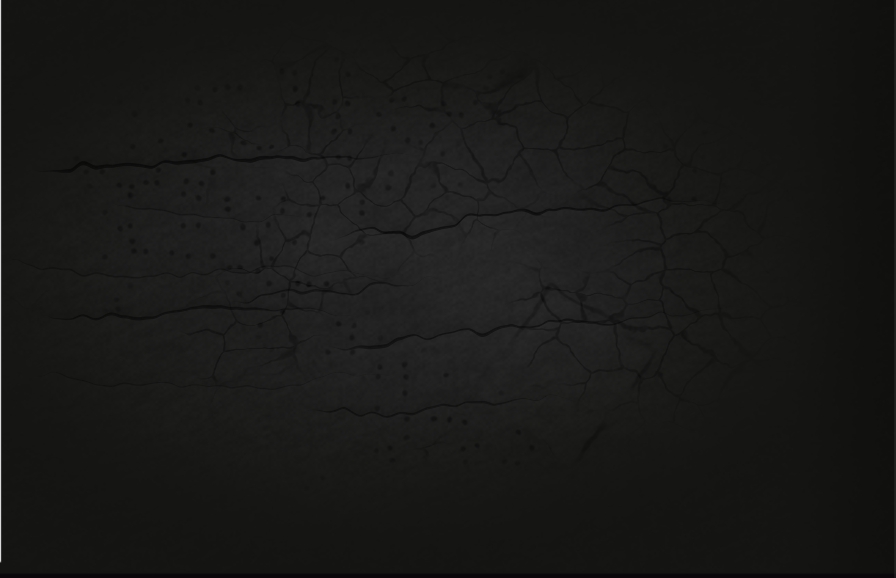
Reproduce this texture procedurally as a Shadertoy shader.

```glsl
const vec3 EDGE_COLOR = vec3(0.080, 0.080, 0.073);
const vec3 GLOW_COLOR = vec3(0.150, 0.150, 0.153);
const vec3 BASE_STRIP = vec3(0.040, 0.025, 0.040);
const vec3 SIDE_STRIP = vec3(0.85);
const vec2 GLOW_CENTER = vec2(0.67, 0.53);
const vec2 GLOW_RADIUS = vec2(0.88, 0.52);
const vec2 SLAB_CENTER = vec2(0.97, 0.35);
const vec2 SLAB_HALF = vec2(0.10, 0.12);
const float SLAB_ANGLE = 0.62;
const int CRACK_COUNT = 9;
const float CRACK_WIDTH = 0.0036;
const float CRACK_DEPTH = 0.62;
const float VEIN_DEPTH = 0.30;
const float GRAIN_DEPTH = 0.20;
const float PIT_DEPTH = 0.35;

float hash(vec2 p) {
    return fract(sin(dot(p, vec2(127.1, 311.7))) * 43758.5453);
}

float noise(vec2 p) {
    vec2 i = floor(p), f = fract(p);
    f = f * f * (3.0 - 2.0 * f);
    return mix(mix(hash(i), hash(i + vec2(1, 0)), f.x),
               mix(hash(i + vec2(0, 1)), hash(i + vec2(1, 1)), f.x), f.y);
}

float fbm(vec2 p) {
    float sum = 0.0, amp = 0.5;
    for (int i = 0; i < 5; i++) {
        sum += amp * noise(p);
        p = mat2(1.6, 1.2, -1.2, 1.6) * p + 7.3;
        amp *= 0.5;
    }
    return sum;
}

// Gap between the two nearest cell points: zero on cell borders
float cellGap(vec2 p) {
    vec2 cell = floor(p);
    float near = 9.0, next = 9.0;
    for (int y = -1; y <= 1; y++)
    for (int x = -1; x <= 1; x++) {
        vec2 c = cell + vec2(x, y);
        float d = length(c + vec2(hash(c), hash(c + 41.7)) - p);
        next = min(next, max(near, d));
        near = min(near, d);
    }
    return next - near;
}

// x: dark fissure, y: soft shadow above it, z: lit lip below it
vec3 crack(vec2 p, vec2 start, float span, float slope, float width, float seed, float px) {
    float t = (p.x - start.x) / span;
    float taper = smoothstep(0.0, 0.12, t) * (1.0 - smoothstep(0.55, 1.0, t));
    float wander = 0.075 * (fbm(vec2(p.x * 4.5, seed)) - 0.5)
                 + 0.012 * (noise(vec2(p.x * 42.0, seed + 5.0)) - 0.5);
    float d = p.y - start.y - slope * (p.x - start.x) - wander;
    float w = width * taper * (0.45 + 0.8 * noise(vec2(p.x * 25.0, seed + 9.0)));
    float line = 1.0 - smoothstep(w - 0.5 * px, w + 0.8 * px, abs(d));
    float shadow = step(0.0, d) * exp(-d / 0.012);
    float lip = step(d, 0.0) * exp(d / 0.016);
    return vec3(line, shadow, lip) * sqrt(taper);
}

void mainImage(out vec4 fragColor, in vec2 fragCoord) {
    float px = 1.0 / iResolution.y;
    float aspect = iResolution.x * px;
    vec2 p = fragCoord * px;
    vec2 warp = vec2(fbm(p * 9.0), fbm(p * 9.0 + 31.0)) - 0.5;

    // Central glow broken by broad stains
    float glow = 1.0 - smoothstep(0.0, 1.0, length((p - GLOW_CENTER) / GLOW_RADIUS));
    float stain = fbm(p * vec2(3.2, 4.5) + 12.0);
    vec3 color = mix(EDGE_COLOR, GLOW_COLOR, clamp(glow * (0.55 + 0.9 * stain), 0.0, 1.0));
    color *= 1.0 - 0.2 * smoothstep(aspect - 0.2, aspect, p.x);
    float worn = smoothstep(0.0, 0.4, glow);

    // Leathery grain with slanted wrinkles
    float grain = noise(p * 210.0) - 0.5;
    float wrinkle = fbm((p + 0.03 * warp) * mat2(38.0, 14.0, -45.0, 105.0)) - 0.5;
    float shade = 1.0 + (0.25 + 0.75 * worn) * GRAIN_DEPTH * (0.65 * grain + wrinkle);

    // Branching hairline veins in patches
    vec2 veinPos = (p + 0.09 * warp) * vec2(13.0, 17.0);
    float vein = 1.0 - smoothstep(0.015, 0.085, cellGap(veinPos));
    float patches = smoothstep(0.46, 0.66, fbm(p * 5.0 + 3.0));
    shade -= VEIN_DEPTH * vein * patches * worn;

    // Small pits
    vec2 pitPos = (p + 0.02 * warp) * 42.0, pitCell = floor(pitPos);
    vec2 pitOffset = 0.3 + 0.4 * vec2(hash(pitCell + 3.0), hash(pitCell + 8.0));
    float pit = 1.0 - smoothstep(0.08, 0.30, length(fract(pitPos) - pitOffset));
    float pitZone = smoothstep(0.48, 0.6, fbm(p * 4.0 + 50.0));
    shade -= PIT_DEPTH * pit * pitZone * worn * step(0.72, hash(pitCell));

    // Tilted slab with a chipped outline
    float c = cos(SLAB_ANGLE), s = sin(SLAB_ANGLE);
    vec2 q = abs(mat2(c, s, -s, c) * (p - SLAB_CENTER + 0.06 * warp)) - SLAB_HALF;
    float slab = length(max(q, 0.0)) + min(max(q.x, q.y), 0.0);
    float chipped = smoothstep(0.35, 0.6, noise(p * 11.0));
    shade += 0.06 * (1.0 - smoothstep(-0.02, 0.0, slab));
    shade -= 0.24 * chipped * (1.0 - smoothstep(0.001, 0.006, abs(slab)));

    // Long, mostly level fissures
    for (int i = 0; i < CRACK_COUNT; i++) {
        float k = float(i), r = hash(vec2(k, 2.7));
        float row = 0.27 + 0.46 * (k + 0.5) / float(CRACK_COUNT);
        vec2 start = vec2(0.65 * hash(vec2(k, 6.1)) - 0.05, row);
        float span = 0.30 + 0.45 * hash(vec2(k, 9.4));
        float slope = 0.16 * (hash(vec2(k, 4.2)) - 0.4);
        vec3 fissure = crack(p, start, span, slope, CRACK_WIDTH * (0.25 + 0.75 * r), k * 13.0, px);
        float strength = 0.4 + 0.6 * r;
        shade += strength * (0.07 * fissure.z - 0.14 * fissure.y);
        shade *= 1.0 - CRACK_DEPTH * strength * fissure.x;
    }
    color *= max(shade, 0.2);

    // Thin strips along the borders
    color = mix(color, BASE_STRIP, 1.0 - smoothstep(0.005, 0.010, p.y));
    float side = clamp((0.002 - p.x) / px + 0.5, 0.0, 1.0);
    color = mix(color, SIDE_STRIP, side * smoothstep(0.025, 0.030, p.y));
    color += 0.07 * clamp((p.x - aspect + 0.003) / px + 0.5, 0.0, 1.0);
    fragColor = vec4(color, 1.0);
}
```
